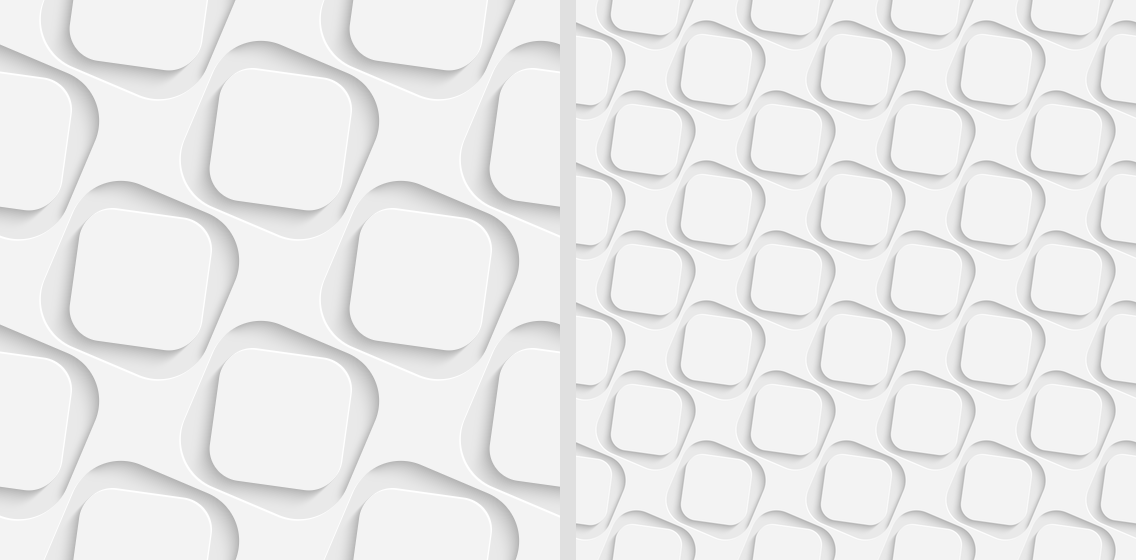
Left: one tile. Right: repeated 2 by 2.
Write a Shadertoy shader that draws this pattern.

```glsl
const vec2 LIGHT = vec2(0.7071);   // towards the upper right

float roundedSquare(vec2 p, float angle, float halfSide, float radius) {
    float c = cos(angle), s = sin(angle);
    vec2 q = abs(vec2(c * p.x - s * p.y, s * p.x + c * p.y)) - halfSide + radius;
    return length(max(q, 0.0)) + min(max(q.x, q.y), 0.0) - radius;
}

float hole(vec2 p) { return roundedSquare(p, 0.401, 0.314, 0.185); }

float tile(vec2 p) { return roundedSquare(p, 0.138, 0.236, 0.115); }

float cover(float dist, float pixel) { return clamp(0.5 - dist / pixel, 0.0, 1.0); }

// Darkness fades with the distance to the first blocker towards the light
float castShadow(vec2 p) {
    float slope = (hole(p + LIGHT * 0.004) - hole(p - LIGHT * 0.004)) / 0.008;
    float facing = smoothstep(-0.05, 0.35, slope);
    float shadow = 0.0;
    for (int i = 0; i < 40; i++) {
        float t = float(i) / 40.0;
        vec2 q = p + LIGHT * t * 0.115;
        float rim = smoothstep(-0.004, 0.004, hole(q)) * facing;
        float block = smoothstep(0.004, -0.004, tile(q));
        shadow = max(shadow, (1.0 - t) * (1.0 - t) * max(rim, block));
    }
    return shadow;
}

void mainImage(out vec4 fragColor, in vec2 fragCoord) {
    // Two by two cells, each with two staggered holes
    vec2 uv = fragCoord / iResolution.xy * 2.0;
    float pixel = 2.0 / min(iResolution.x, iResolution.y);
    vec2 even = fract(uv + vec2(0.0, 0.5)) - 0.5;
    vec2 odd = fract(uv + vec2(0.5, 0.0)) - 0.5;
    vec2 p = hole(even) < hole(odd) ? even : odd;

    // Ground with a bright lower left lip
    float shade = mix(0.953, 1.0, cover(hole(p + LIGHT * 0.008), pixel));

    // Sunken floor
    float ground = 0.912 - 0.23 * castShadow(p);
    shade = mix(shade, ground, cover(hole(p), pixel));

    // Raised tile with a bright upper right lip
    shade = mix(shade, 1.0, cover(tile(p - LIGHT * 0.008), pixel));
    shade = mix(shade, 0.953, cover(tile(p), pixel));

    fragColor = vec4(vec3(shade), 1.0);
}
```
